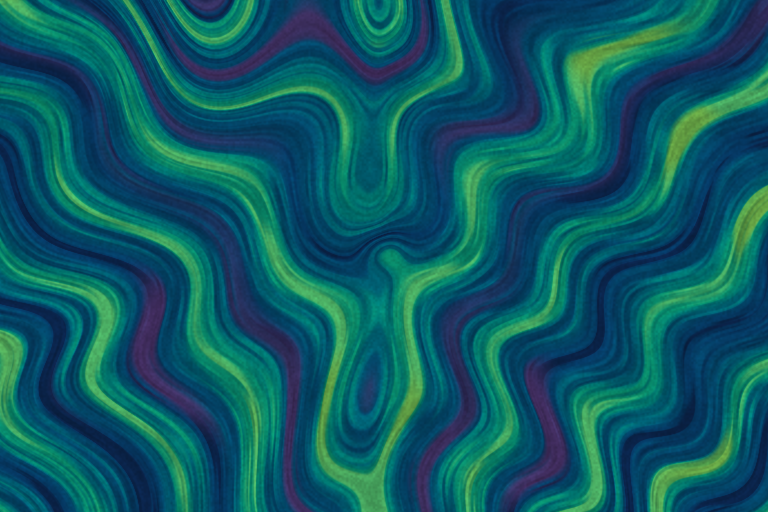
Write a WebGL 2 fragment shader that draws this background.

```glsl
#version 300 es
precision highp float;
// Painted wavy bands in blue, teal, green and purple that fan out from the bottom centre.

uniform vec2 u_resolution;
out vec4 fragColor;

const float BAND_PERIOD = 0.19;
const int STOPS = 7;
const vec3 PALETTE[STOPS] = vec3[](
    vec3(0.04, 0.14, 0.29), vec3(0.02, 0.21, 0.37), vec3(0.01, 0.26, 0.39),
    vec3(0.00, 0.35, 0.42), vec3(0.00, 0.44, 0.42), vec3(0.03, 0.52, 0.40),
    vec3(0.27, 0.63, 0.36));
const float STOP_AT[STOPS] = float[](0.0, 0.11, 0.38, 0.55, 0.67, 0.80, 1.0);
const vec3 PURPLE = vec3(0.30, 0.18, 0.38);
const vec3 OLIVE = vec3(0.44, 0.60, 0.20);

float hash(vec2 p) {
    vec3 q = fract(p.xyx * 0.1031);
    q += dot(q, q.yzx + 33.33);
    return fract((q.x + q.y) * q.z);
}

// Value noise; a larger crispness gives flatter cells with firmer edges across x
float noise(vec2 p, float crispness) {
    vec2 cell = floor(p);
    vec2 f = fract(p);
    f.x = clamp((f.x - 0.5) * crispness + 0.5, 0.0, 1.0);
    f = f * f * (3.0 - 2.0 * f);
    float low = mix(hash(cell), hash(cell + vec2(1, 0)), f.x);
    float high = mix(hash(cell + vec2(0, 1)), hash(cell + vec2(1, 1)), f.x);
    return mix(low, high, f.y);
}

float signedNoise(vec2 p, float crispness) {
    return noise(p, crispness) * 2.0 - 1.0;
}

float bump(vec2 p, vec2 centre, vec2 radius) {
    vec2 d = (p - centre) / radius;
    return exp(-dot(d, d));
}

// x: position across the bands, y: position along them
vec2 flowCoords(vec2 p, float axis) {
    float dx = p.x - axis + 0.03 * signedNoise(p * vec2(2.0, 4.5) + 3.0, 1.0);
    float side = sqrt(dx * dx + 0.001);
    float along = side * 0.6 + p.y * 0.8;
    float across = side - p.y * (0.27 + 0.55 * side);

    // Broad drift, an offset between the halves, and the shared wiggle
    across += 0.045 * signedNoise(p * 2.7 + 11.0, 1.0) + 0.03 * dx / side;
    float wigglePhase = along * 21.0 + 2.0 * signedNoise(p * 2.0 + 27.0, 1.0);
    across += 0.033 * sin(wigglePhase) * (0.65 + 0.6 * noise(p * 3.0 + 41.0, 1.0));

    // Hooks hanging from the top and a small eye in the middle
    across -= 0.34 * bump(p, vec2(axis - 0.37, 1.04), vec2(0.13, 0.22));
    across -= 0.14 * bump(p, vec2(axis, 0.98), vec2(0.08, 0.17));
    across += 0.08 * bump(p, vec2(axis - 0.01, 0.51), vec2(0.045));
    return vec2(across, along + 0.3 * dx);
}

vec3 ramp(float tone) {
    vec3 colour = PALETTE[0];
    for (int i = 1; i < STOPS; i++) {
        colour = mix(colour, PALETTE[i], smoothstep(STOP_AT[i - 1], STOP_AT[i], tone));
    }
    return colour;
}

vec3 paint(vec2 flow) {
    float wave = abs(fract(flow.x / BAND_PERIOD) - 0.5) * 2.0;

    // Strands and bristle marks stretched along the flow
    float strand = signedNoise(flow * vec2(36.0, 4.5) + 5.0, 2.4);
    float stroke = signedNoise(flow * vec2(76.0, 9.0) + 19.0, 2.2);
    float bristle = signedNoise(flow * vec2(170.0, 18.0) + 53.0, 1.2);
    float tone = 0.05 + wave * 0.87 + 0.23 * strand + 0.14 * stroke + 0.07 * bristle;
    vec3 colour = ramp(clamp(tone, 0.0, 1.0));

    // Purple runs in some valleys, olive runs on some crests
    float purpleRun = smoothstep(0.46, 0.62, noise(flow * vec2(5.0, 2.6) + 71.0, 1.0));
    float valley = 1.0 - smoothstep(0.10, 0.30, wave + 0.10 * stroke + 0.06 * strand);
    colour = mix(colour, PURPLE, 0.8 * valley * purpleRun);
    float oliveRun = smoothstep(0.60, 0.76, noise(flow * vec2(7.0, 4.5) + 93.0, 1.0));
    float crest = smoothstep(0.78, 0.92, wave + 0.12 * stroke);
    colour = mix(colour, OLIVE, 0.65 * crest * oliveRun);

    return colour * (1.0 + 0.09 * stroke + 0.11 * bristle);
}

void main() {
    vec2 p = gl_FragCoord.xy / u_resolution.y;
    float axis = 0.505 * u_resolution.x / u_resolution.y;
    vec3 colour = paint(flowCoords(p, axis));

    // Canvas grain
    float grain = signedNoise(p * 230.0, 1.0) + 0.5 * signedNoise(p * 120.0 + 7.0, 1.0);
    colour *= 1.0 + 0.065 * grain;
    fragColor = vec4(clamp(colour, 0.0, 1.0), 1.0);
}
```
